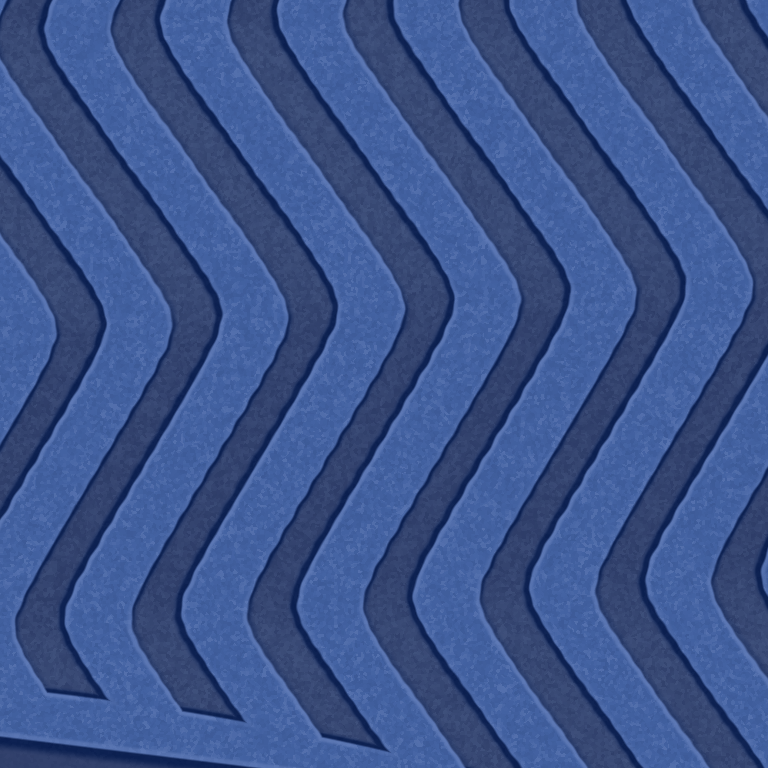
Reproduce this pattern procedurally as a WebGL 2 fragment shader.

```glsl
#version 300 es
precision highp float;
// Blue moulded rubber with rounded zigzag grooves that end above a slanted lower rim.

uniform vec2 u_resolution;
out vec4 fragColor;

const float PI = 3.14159265;
const float PITCH = 0.1512;       // horizontal spacing of grooves
const float HALF_WAVE = 0.3854;   // height of one diagonal run
const float APEX = 0.431;         // depth of the right-hand bend
const float SWING = 0.1087;       // sideways reach of the zigzag
const float SHARPNESS = 0.968;    // 1.0 gives pointed bends
const float HALF_WIDTH = 0.0325;

const vec3 FACE = vec3(0.26, 0.38, 0.63);
const vec3 FACE_LIGHT = vec3(0.33, 0.43, 0.65);
const vec3 FLOOR_DARK = vec3(0.19, 0.25, 0.42);
const vec3 FLOOR_LIGHT = vec3(0.24, 0.31, 0.48);
const vec3 SHADOW_SOFT = vec3(0.12, 0.20, 0.39);
const vec3 SHADOW_DEEP = vec3(0.05, 0.13, 0.32);

vec3 hash3(vec2 cell) {
    vec3 q = fract(cell.xyx * vec3(0.1031, 0.1030, 0.0973));
    q += dot(q, q.yxz + 33.33);
    return fract((q.xxy + q.yzz) * q.zyx);
}

// Random tone of the nearest cellular feature point, 0 to 1
float cellTone(vec2 p, float scale) {
    vec2 q = p * scale, base = floor(q);
    float nearest = 9.0, tone = 0.0;
    for (int j = -1; j <= 1; j++) {
        for (int i = -1; i <= 1; i++) {
            vec2 cell = base + vec2(i, j);
            vec3 r = hash3(cell + 17.0);
            vec2 offset = cell + r.xy - q;
            float d = dot(offset, offset);
            if (d < nearest) { nearest = d; tone = r.z; }
        }
    }
    return tone;
}

// Rounded triangle wave: x is the offset, y is its slope
vec2 zigzag(float v) {
    float phase = PI * (v - APEX) / HALF_WAVE + 0.5 * PI;
    float s = SHARPNESS * sin(phase);
    float gain = SWING / asin(SHARPNESS);
    float slope = gain * SHARPNESS * cos(phase) * PI / (HALF_WAVE * sqrt(1.0 - s * s));
    return vec2(gain * asin(s), slope);
}

// Smooth step from outside (0) to inside (1) of an edge
float inside(float d, float soft) {
    return smoothstep(-soft, soft, d);
}

// Band that fades away from an edge at d = 0
float edgeBand(float d, float solid, float width) {
    return 1.0 - smoothstep(solid, width, d);
}

void main() {
    vec2 p = gl_FragCoord.xy / u_resolution;
    float soft = max(0.0018, 0.8 / min(u_resolution.x, u_resolution.y));
    float depth = 1.0 - p.y;
    float grain = 0.65 * cellTone(p, 230.0) + 0.35 * cellTone(p + 3.7, 95.0);

    // Repeated groove in gently tilted coordinates
    float v = depth + 0.065 * p.x;
    vec2 wave = zigzag(v);
    float across = p.x - 0.1478 - 0.034 * (v - APEX) - wave.x;
    across -= PITCH * round(across / PITCH);
    across += 0.0006 * (sin(p.x * 190.0 + p.y * 83.0) + sin(p.y * 240.0 - p.x * 61.0));
    float perpendicular = inversesqrt(1.0 + wave.y * wave.y);
    float upward = clamp(wave.y / 0.6, -1.0, 1.0);
    float halfWidth = HALF_WIDTH + 0.002 * upward;
    float leftWall = (across + halfWidth) * perpendicular;
    float rightWall = (halfWidth - across) * perpendicular;
    float endWall = 0.895 + 0.1 * p.x + 0.13 * p.x * p.x - depth;
    float groove = min(min(leftWall, rightWall), endWall);

    // Raised face with fine speckle and a lit lip
    vec3 face = mix(FACE, FACE_LIGHT, 0.6 * smoothstep(0.55, 0.95, grain));
    face *= 0.96 + 0.08 * grain;
    float facing = 0.5 - 0.5 * upward * sign(across);
    float lip = edgeBand(-groove, 0.003, 0.008) * (0.35 + 0.65 * facing);
    face = mix(face, FACE_LIGHT * 1.08, lip);

    // Groove floor, with heavier shadow under the right wall
    float floorLight = 0.75 * grain + 0.2 * upward + 0.22 * (p.y - 0.5) + 0.05;
    vec3 floorColor = mix(FLOOR_DARK, FLOOR_LIGHT, clamp(floorLight, 0.0, 1.0));
    float rightShade = edgeBand(rightWall, 0.005, 0.013);
    float leftShade = edgeBand(leftWall, 0.002, 0.009) * (0.75 - 0.25 * upward);
    float endShade = edgeBand(endWall, 0.003, 0.010);
    float shade = max(max(rightShade, leftShade), endShade);
    vec3 shadow = mix(SHADOW_SOFT, SHADOW_DEEP, smoothstep(0.4, 1.0, shade));
    floorColor = mix(floorColor, shadow, shade);
    vec3 color = mix(face, floorColor, inside(groove, soft));

    // Lower rim: bright lip above a dark recess
    float rim = depth - 0.957 - 0.122 * p.x;
    color = mix(color, FACE_LIGHT * 1.08, edgeBand(abs(rim), 0.002, 0.007) * 0.8);
    vec3 recess = mix(FLOOR_DARK, SHADOW_DEEP, edgeBand(rim, 0.008, 0.022));
    color = mix(color, recess, inside(rim - 0.002, soft));

    color += 0.025 * (grain - 0.5);
    fragColor = vec4(color, 1.0);
}
```
